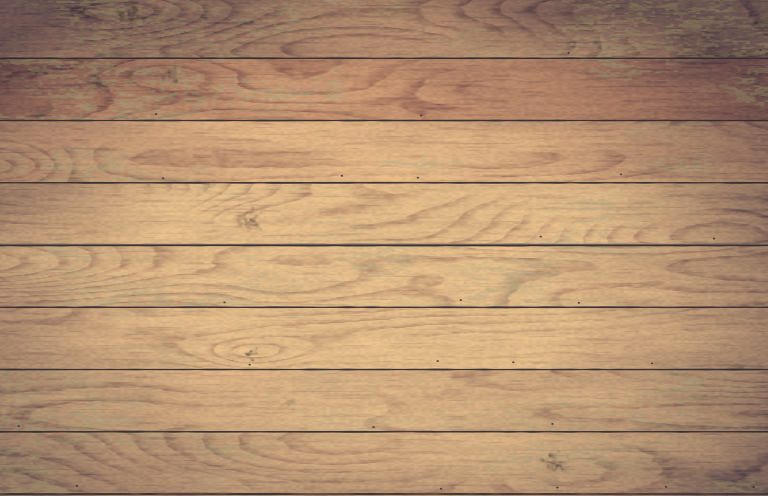
This texture is drawn by a WebGL 1 fragment shader. Its source:

```glsl
precision highp float;
// Eight weathered horizontal planks with thin dark gaps, darkening to the corners.
// Rings are fine contours of long stretched noise, bent around hashed knots; sparse
// scratches, pale worn flakes and nail holes vary from plank to plank.
uniform vec2 u_resolution;

float hash(vec2 p) {
  vec3 q = fract(vec3(p.xyx) * 0.1031);
  q += dot(q, q.yzx + 33.33);
  return fract((q.x + q.y) * q.z);
}

float noise(vec2 p) {
  vec2 i = floor(p), f = fract(p);
  f = f * f * (3.0 - 2.0 * f);
  return mix(mix(hash(i), hash(i + vec2(1.0, 0.0)), f.x),
             mix(hash(i + vec2(0.0, 1.0)), hash(i + 1.0), f.x), f.y);
}

float fbm(vec2 p) {
  float sum = 0.0, amp = 0.5;
  for (int i = 0; i < 4; i++) {
    sum += amp * noise(p);
    p = p * 2.03 + 17.3;
    amp *= 0.5;
  }
  return sum;
}

void main() {
  vec2 uv = gl_FragCoord.xy / u_resolution;
  vec2 p = gl_FragCoord.xy / u_resolution.y;
  float width = u_resolution.x / u_resolution.y;
  float aa = 0.6 / u_resolution.y;

  // Plank index from the bottom, and position within the plank
  float pitch = 0.1255;
  float row = (p.y - 0.004) / pitch;
  float id = floor(row), v = fract(row);
  float seed = id * 23.7 + 5.0;

  // One knot per plank: ragged dark core, and a bump that bends the rings
  vec2 key = vec2(id + 3.0, 11.0);
  vec2 center = vec2(hash(key) * width, (id + 0.25 + 0.5 * hash(key + 31.0)) * pitch + 0.004);
  vec2 d = (p - center) / mix(0.010, 0.022, hash(key + 57.0));
  vec2 halo = d * vec2(0.3, 1.0);
  float bend = 0.25 * exp(-0.12 * dot(halo, halo));
  d += 1.3 * (vec2(noise(p * 110.0), noise(p * 110.0 + 40.0)) - 0.5);
  float core = smoothstep(1.2, 0.2, length(d * vec2(0.8, 1.0))) * hash(key + 83.0)
             * (0.3 + 0.9 * noise(p * vec2(170.0, 260.0)));

  // Growth rings: thin broken contours, with a soft tint between them
  float field = noise(vec2(p.x * 1.5 + seed, v * 1.3 + seed))
              + 0.4 * v * (hash(vec2(id, 8.0)) - 0.5)
              + 0.05 * noise(vec2(p.x * 7.0, v * 4.0 + seed))
              + 0.012 * noise(p * vec2(35.0, 140.0)) + bend;
  float ring = fract(field * 11.0);
  float line = smoothstep(0.5, 0.9, ring) * smoothstep(1.0, 0.92, ring);
  float ringMask = smoothstep(0.25, 0.6, noise(vec2(p.x * 3.0 - seed, v * 2.0 + seed)));
  line *= ringMask * (0.3 + 0.9 * noise(p * vec2(60.0, 200.0)));

  // Fine grain, sparse dark scratches along the plank, and broad stains
  float streak = noise(vec2(p.x * 9.0 + seed, p.y * 190.0)) - 0.5;
  float pore = noise(p * vec2(130.0, 320.0)) - 0.5;
  float scratch = smoothstep(0.70, 0.92, noise(vec2(p.x * 16.0 - seed, p.y * 280.0)));
  float cloud = fbm(vec2(p.x * 2.6 + seed, v * 1.4 + seed)) - 0.47;

  // Lightness: vignette and plank variation, limited before grain is added
  vec2 c = uv - vec2(0.47, 0.44);
  float shade = 1.12 - dot(c * c, vec2(2.15, 2.0));
  float redness = exp(-0.9 * (id - 6.0) * (id - 6.0));
  shade += 0.08 * (hash(vec2(id, 4.0)) - 0.5) - 0.06 * redness;
  shade -= 0.06 * smoothstep(6.5, 7.0, id);
  shade = clamp(shade + 0.42 * cloud, 0.12, 1.02);
  shade += 0.09 * streak + 0.13 * pore - 0.24 * line - 0.12 * scratch;
  vec3 color = mix(vec3(0.34, 0.29, 0.30), vec3(0.87, 0.72, 0.53), shade);
  float mid = max(shade * (1.0 - shade), 0.0);
  color += vec3(0.03, -0.07, -0.06) * mid;
  color += vec3(0.015, -0.035, -0.03) * (redness + 0.3 * line);

  // Worn patches of fine broken pale film, mostly on the outer planks
  float exposure = smoothstep(0.15, 0.5, abs(uv.y - 0.48))
                 + 0.6 * smoothstep(0.5, 0.0, uv.x);
  float patchMask = fbm(vec2(p.x * 4.0 - seed, v * 1.8 + seed)) + 0.13 * exposure;
  float flakes = 0.5 * noise(vec2(p.x * 28.0, p.y * 210.0 + seed))
               + 0.5 * noise(p * vec2(110.0, 300.0));
  float wear = smoothstep(0.54, 0.74, patchMask) * smoothstep(0.46, 0.62, flakes);
  vec3 film = vec3(0.78, 0.69, 0.53) * (0.58 + 0.42 * shade);
  color = mix(color, film, 0.75 * wear);
  color = mix(color, vec3(0.24, 0.20, 0.20), clamp(core, 0.0, 0.85));

  // Small nail holes in jittered cells along the lower edge
  float cell = floor(p.x / 0.2);
  vec2 nailKey = vec2(cell + 9.0, id + 2.0);
  vec2 nail = vec2((cell + 0.15 + 0.7 * hash(nailKey)) * 0.2,
                   (id + 0.07 + 0.07 * hash(nailKey + 13.0)) * pitch + 0.004);
  float hole = smoothstep(0.0018 + aa, 0.0018 - aa, length((p - nail) * vec2(0.8, 1.0)));
  color = mix(color, vec3(0.20, 0.16, 0.17), 0.8 * hole * step(0.5, hash(nailKey + 29.0)));

  // Plank edges: chipped pale rim and a thin uneven gap; one gap is wider
  float gap = floor(row + 0.5);
  float edge = (0.5 - abs(v - 0.5)) * pitch;
  float wide = 1.0 - step(0.5, abs(gap - 4.0));
  float ragged = noise(vec2(p.x * 40.0, gap * 9.0)) - 0.5;
  float halfGap = 0.0016 + 0.0010 * wide + 0.0008 * ragged;
  float rim = smoothstep(0.006, 0.0025, edge) * smoothstep(-0.1, 0.3, ragged);
  color = mix(color, film * 1.08, 0.4 * rim);
  vec3 gapColor = mix(vec3(0.19, 0.16, 0.18), vec3(0.36, 0.33, 0.32), wide * step(v, 0.5));
  color = mix(color, gapColor, 0.92 * smoothstep(halfGap + aa, halfGap - aa, edge));

  gl_FragColor = vec4(clamp(color, 0.0, 1.0), 1.0);
}
```
